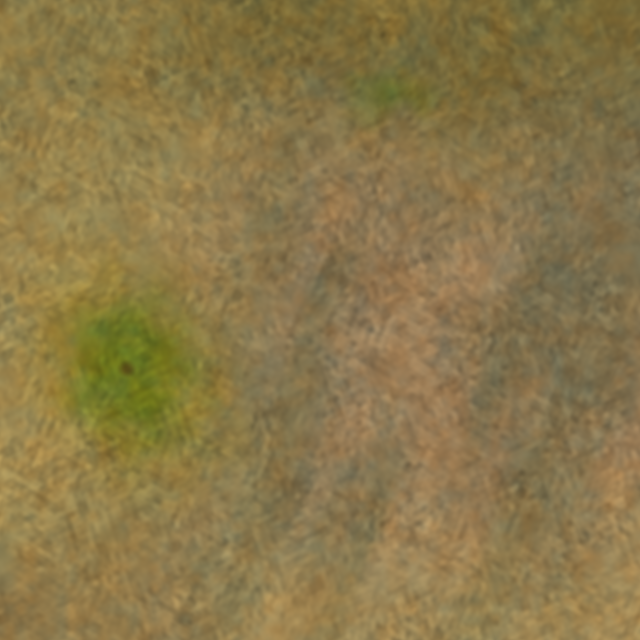
Give the GLSL for this texture, as a WebGL 2 fragment shader.

```glsl
#version 300 es
precision highp float;
// Dry, worn turf seen from above: straw, mauve-brown soil and olive areas
// blended by warped noise, slanted soft streaks, two green tufts with ochre
// rims, and a fine blurred grain of short blades in several directions.

uniform vec2 u_resolution;
out vec4 fragColor;

const vec3 STRAW = vec3(0.615, 0.535, 0.315);
const vec3 MAUVE = vec3(0.575, 0.472, 0.335);
const vec3 DRAB  = vec3(0.490, 0.438, 0.305);
const vec3 OLIVE = vec3(0.465, 0.410, 0.200);
const vec3 OCHRE = vec3(0.560, 0.480, 0.185);
const vec3 GREEN = vec3(0.405, 0.455, 0.110);
const vec3 SOIL  = vec3(0.300, 0.210, 0.070);

const vec2 STREAK_DIR = vec2(0.34, 0.94);   // steep, leaning right
const vec2 STREAK_FREQ = vec2(13.0, 2.6);   // across, along
const vec2 BLADE_FREQ = vec2(125.0, 58.0);  // across, along
const float GRAIN_CONTRAST = 0.175;
const float HUE_CONTRAST = 0.055;

const vec2 TUFT_POS = vec2(0.205, 0.415);
const vec2 TUFT_SIZE = vec2(0.145, 0.180);
const vec2 SMALL_TUFT_POS = vec2(0.605, 0.850);
const vec2 SMALL_TUFT_SIZE = vec2(0.100, 0.048);
const vec2 SPECK_POS = vec2(0.200, 0.422);

// Integer hash of a lattice point, 0 to 1
float hash(ivec2 cell, uint seed) {
  uint h = uint(cell.x) * 1597334677u ^ uint(cell.y) * 3812015801u;
  h ^= seed * 2654435769u;
  h = (h ^ (h >> 16)) * 2246822519u;
  h = (h ^ (h >> 13)) * 3266489917u;
  return float((h ^ (h >> 16)) >> 8) / 16777216.0;
}

// Smooth value noise, -0.5 to 0.5
float noise(vec2 p, uint seed) {
  ivec2 i = ivec2(floor(p));
  vec2 f = fract(p);
  f = f * f * (3.0 - 2.0 * f);
  float low = mix(hash(i, seed), hash(i + ivec2(1, 0), seed), f.x);
  float high = mix(hash(i + ivec2(0, 1), seed), hash(i + ivec2(1, 1), seed), f.x);
  return mix(low, high, f.y) - 0.5;
}

float fbm(vec2 p, uint seed) {
  float sum = 0.0, amp = 0.6;
  for (uint k = 0u; k < 4u; k++) {
    sum += amp * noise(p, seed + k);
    p = mat2(1.6, 1.2, -1.2, 1.6) * p;
    amp *= 0.5;
  }
  return sum;
}

// Coordinates across and along a direction
vec2 alignTo(vec2 p, vec2 dir) {
  return vec2(p.x * dir.y - p.y * dir.x, dot(p, dir));
}

// Short soft blades: several stretched layers, each faded in by patches
float bladeGrain(vec2 uv) {
  float sum = 0.0;
  for (uint k = 0u; k < 4u; k++) {
    float angle = 0.45 + 0.72 * float(k);
    vec2 p = alignTo(uv, vec2(cos(angle), sin(angle)));
    float presence = 0.5 + 0.9 * noise(uv * 17.0, 40u + k);
    sum += presence * noise(p * BLADE_FREQ, 50u + k);
  }
  return sum * 0.75 + 0.28 * noise(uv * 45.0, 60u);
}

// Soft elliptical mask: 1 at the centre, 0 beyond the rim
float softEllipse(vec2 p, vec2 size, float inner) {
  return 1.0 - smoothstep(inner, 1.0, length(p / size));
}

// Broad areas of straw, soil and olive
vec3 groundColor(vec2 uv, vec2 warp) {
  vec2 p = alignTo(uv + 0.05 * warp, STREAK_DIR);
  float streak = noise(p * STREAK_FREQ, 1u) + 0.45 * noise(p * STREAK_FREQ * 2.1, 2u);
  float mottle = fbm(uv * 9.0, 5u);
  vec3 col = mix(DRAB, MAUVE, smoothstep(-0.42, 0.38, streak + 0.5 * mottle));

  float left = 1.0 - smoothstep(0.12, 0.52, uv.x + 0.22 * warp.x + 0.10 * streak);
  float bottom = 1.0 - smoothstep(0.02, 0.36, uv.y + 0.25 * warp.y);
  col = mix(col, STRAW, max(0.90 * left, 0.60 * bottom));

  float top = smoothstep(0.58, 0.98, uv.y + 0.24 * warp.x + 0.16 * streak);
  col = mix(col, OLIVE, top * mix(0.30, 0.85, smoothstep(0.05, 0.45, uv.x)));
  float corner = 1.0 - smoothstep(0.0, 0.30, length(uv * vec2(0.7, 1.3)) + 0.2 * warp.y);
  col = mix(col, DRAB * vec3(1.04, 0.95, 0.85), 0.6 * corner);
  return col * (1.0 + 0.13 * mottle + 0.05 * streak);
}

void main() {
  vec2 uv = gl_FragCoord.xy / u_resolution;
  vec2 warp = vec2(fbm(uv * 4.0, 11u), fbm(uv * 4.0, 21u));
  vec3 col = groundColor(uv, warp);

  // Green tufts with ochre rims
  vec2 ragged = 0.06 * warp + 0.035 * vec2(noise(uv * 24.0, 31u), noise(uv * 24.0, 32u));
  vec2 tuft = uv - TUFT_POS + ragged;
  tuft.x += 0.25 * tuft.y;
  float clumps = smoothstep(-0.28, 0.22, fbm(uv * 13.0, 35u));
  col = mix(col, OCHRE, 0.78 * softEllipse(tuft, TUFT_SIZE * 1.45, 0.25));
  col = mix(col, GREEN, softEllipse(tuft, TUFT_SIZE, 0.30) * mix(0.30, 0.95, clumps));
  vec2 small = uv - SMALL_TUFT_POS + ragged;
  col = mix(col, GREEN * vec3(0.93, 0.93, 1.4), 0.70 * softEllipse(small, SMALL_TUFT_SIZE, 0.1));
  col = mix(col, SOIL, 0.65 * softEllipse(uv - SPECK_POS + 0.2 * ragged, vec2(0.016), 0.1));

  // Fine brightness and hue grain
  col *= 1.0 + GRAIN_CONTRAST * 1.6 * bladeGrain(uv);
  float hue = noise(uv * 62.0, 71u) + noise(uv * 23.0, 72u);
  col += HUE_CONTRAST * hue * vec3(0.6, -0.2, -0.7);
  fragColor = vec4(clamp(col, 0.0, 1.0), 1.0);
}
```
